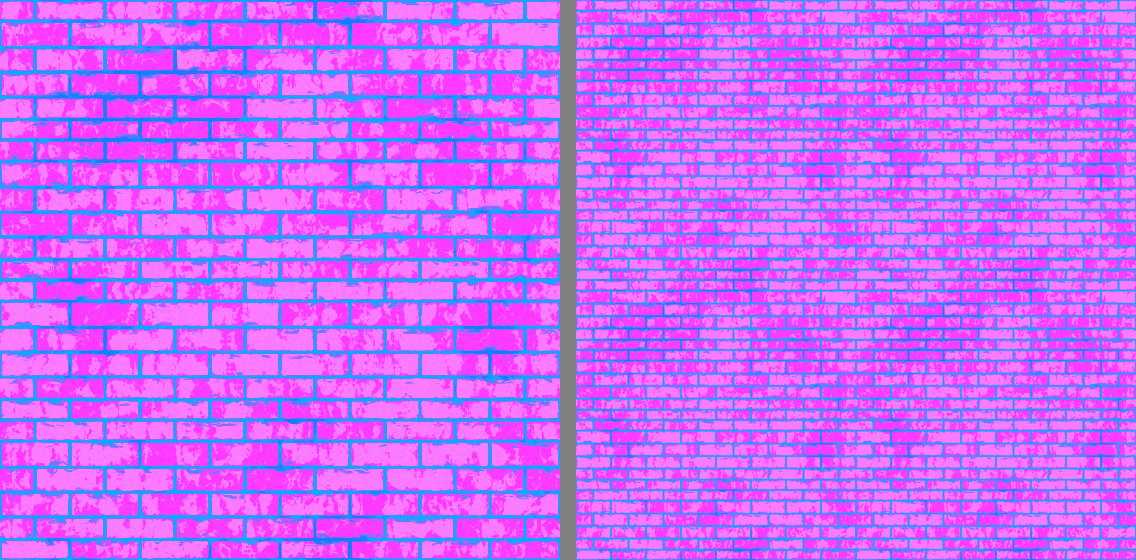
Left: one tile. Right: repeated 2 by 2.
Write a WebGL 2 fragment shader that draws this texture map.

```glsl
#version 300 es
precision highp float;
// Tiling brick wall: streaked pink bricks, blue mortar and blue grime.
uniform vec2 u_resolution;
out vec4 fragColor;

float hash(vec2 p) {
  vec3 q = fract(vec3(p.xyx) * vec3(0.1031, 0.1030, 0.0973));
  q += dot(q, q.yzx + 33.33);
  return fract((q.x + q.y) * q.z);
}

// Value noise that wraps after a whole number of cells.
float noise(vec2 uv, vec2 cells, float seed) {
  vec2 p = uv * cells, i = floor(p), f = fract(p);
  f = f * f * (3.0 - 2.0 * f);
  vec2 a = mod(i, cells) + seed, b = mod(i + 1.0, cells) + seed;
  return mix(mix(hash(a), hash(vec2(b.x, a.y)), f.x),
             mix(hash(vec2(a.x, b.y)), hash(b), f.x), f.y);
}

float fbm(vec2 uv, vec2 cells, float seed) {
  float sum = 0.0, weight = 0.5;
  for (int i = 0; i < 4; i++) {
    sum += weight * noise(uv, cells, seed + float(i) * 17.0);
    cells *= 2.0;
    weight *= 0.5;
  }
  return sum / 0.9375;
}

// Blue ramp from the brick colour to the core of the joint.
vec3 mortarRamp(vec3 brick, float m) {
  vec3 c = mix(brick, vec3(0.69, 0.39, 1.0), smoothstep(0.08, 0.28, m));
  c = mix(c, vec3(0.38, 0.47, 1.0), smoothstep(0.28, 0.48, m));
  c = mix(c, vec3(0.27, 0.57, 1.0), smoothstep(0.48, 0.68, m));
  return mix(c, vec3(0.06, 0.65, 1.0), smoothstep(0.65, 0.85, m));
}

void main() {
  vec2 uv = gl_FragCoord.xy / u_resolution;

  // Six courses of unequal height, repeated four times from the top.
  float joints[7] = float[7](0.0, 0.0378, 0.0846, 0.1289, 0.1732, 0.2135, 0.25);
  float down = (1.0 - uv.y) * 4.0;
  float y = fract(down) * 0.25;
  int course = 0;
  for (int i = 1; i < 6; i++) if (y >= joints[i]) course = i;
  float fromTop = y - joints[course];
  float fromBottom = joints[course + 1] - y;
  float row = floor(down) * 6.0 + float(course);

  // Running bond, eight bricks across.
  float x = uv.x * 8.0 + 0.5 * (1.0 - mod(row, 2.0));
  vec2 brick = vec2(mod(floor(x), 8.0), row);
  float along = fract(x);
  float fromSide = min(along, 1.0 - along) / 8.0;
  float brickSeed = floor(hash(brick + 5.0) * 200.0);

  // Broad weathering and small warps shared by the wall.
  float grime = fbm(uv, vec2(8.0, 5.0), 3.0);
  float rough = fbm(uv, vec2(90.0), 41.0) - 0.5;
  vec2 warp = vec2(noise(uv, vec2(64.0), 7.0), noise(uv, vec2(64.0), 23.0)) - 0.5;
  vec2 bent = uv + warp * 0.012;

  // Mortar with softened corners and uneven edges.
  vec2 inset = vec2(fromSide, min(fromTop, fromBottom));
  vec2 corner = max(0.006 - inset, 0.0);
  float edge = max(0.006 - length(corner), 0.0);
  edge += rough * 0.0028 + (0.5 - grime) * 0.0016;
  float mortar = 1.0 - smoothstep(0.0010, 0.0046, edge);

  // Flecks below the upper edge, and soft smudges on a few bricks.
  float flecks = fbm(bent, vec2(46.0, 150.0), brickSeed);
  float band = smoothstep(0.016, 0.004, fromTop) * smoothstep(0.0, 0.3, along) * smoothstep(1.0, 0.7, along);
  float stain = smoothstep(0.56, 0.74, flecks + 0.14 * (hash(brick + 31.0) - 0.5)) * band;
  float smudge = fbm(bent, vec2(40.0, 64.0), 61.0) + 0.25 * (grime - 0.5);
  float rim = smoothstep(0.016, 0.002, min(fromTop, fromBottom));
  stain = max(stain, smoothstep(0.60, 0.78, smudge) * rim * step(0.45, hash(brick + 77.0)));
  float blue = max(mortar, stain * 0.8);

  // Two-tone faces: upright streaks, blotches and fine grain.
  float streaks = fbm(bent, vec2(110.0, 26.0), brickSeed + 9.0);
  float blotches = fbm(bent, vec2(36.0, 48.0), brickSeed + 51.0);
  float grain = noise(uv, vec2(256.0), 15.0);
  float tone = 0.5 + 0.75 * (streaks - 0.5) + 0.6 * (blotches - 0.5)
             + 0.16 * (grain - 0.5) + 0.26 * (hash(brick + 13.0) - 0.5)
             - 0.75 * (grime - 0.5);
  tone -= 0.12 * smoothstep(0.010, 0.003, min(inset.x, inset.y));
  float pale = smoothstep(0.41, 0.54, tone);

  // Thin pale drips and curls.
  float curl = abs(noise(bent, vec2(70.0, 34.0), brickSeed + 83.0) - 0.5);
  float drip = smoothstep(0.045, 0.012, curl) * smoothstep(0.52, 0.64, blotches + 0.12 * grain);
  pale = max(pale, drip);
  vec3 face = mix(vec3(0.99, 0.23, 1.0), vec3(0.98, 0.48, 1.0), pale);
  face.g += 0.05 * (grain - 0.5);

  // Deeper blue where the wall is most weathered.
  vec3 color = mortarRamp(face, blue);
  float deep = smoothstep(0.50, 0.68, grime + 0.35 * rough) * smoothstep(0.4, 0.8, blue);
  color = mix(color, vec3(0.10, 0.42, 1.0), 0.75 * deep);
  fragColor = vec4(color, 1.0);
}
```
